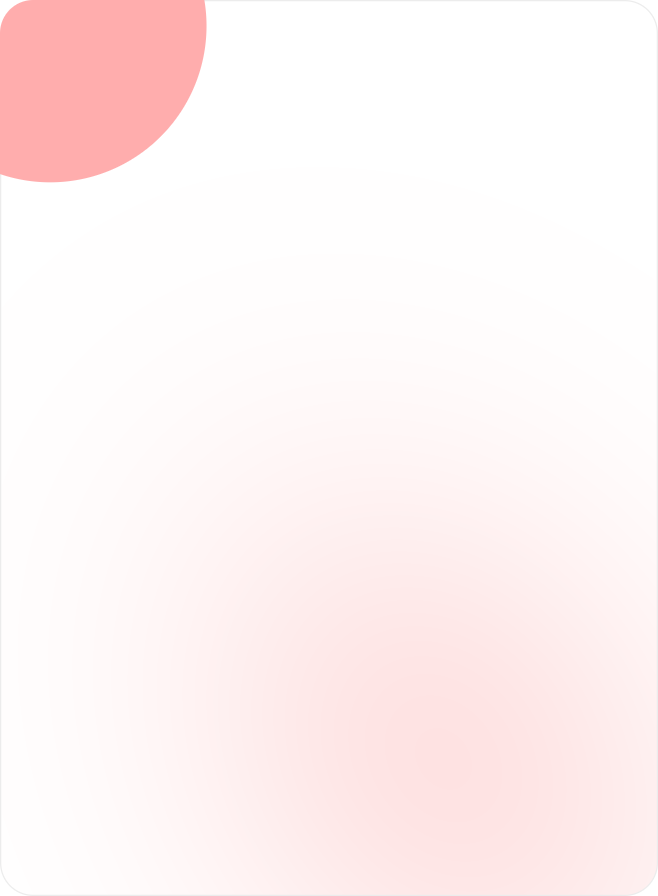
Give the GLSL for this background, as a Shadertoy shader.

```glsl
#define CORNER_RADIUS 0.037
#define BORDER_WIDTH 0.0014
#define DISC_CENTER vec2(0.056, 0.971)
#define DISC_RADIUS 0.1745
#define GLOW_CENTER vec2(0.495, 0.153)
#define GLOW_SPREAD vec2(0.215, 0.232)
#define GLOW_TILT -0.23

const vec3 PAPER = vec3(1.0);
const vec3 BLUSH = vec3(0.996, 0.887, 0.887);
const vec3 CORAL = vec3(1.0, 0.68, 0.68);
const vec3 BORDER = vec3(0.925);

float roundedBox(vec2 p, vec2 halfSize, float radius) {
    vec2 q = abs(p) - halfSize + radius;
    return length(max(q, 0.0)) + min(max(q.x, q.y), 0.0) - radius;
}

// Bell-shaped falloff whose level curves are tilted ellipses
float tiltedGlow(vec2 p, vec2 spread, float tilt) {
    vec2 q = p / spread;
    float distSq = (dot(q, q) - 2.0 * tilt * q.x * q.y) / (1.0 - tilt * tilt);
    return exp(-0.5 * distSq);
}

// Antialiased coverage of the inside of a signed distance
float coverage(float dist, float pixel) {
    return clamp(0.5 - dist / pixel, 0.0, 1.0);
}

void mainImage(out vec4 fragColor, in vec2 fragCoord) {
    // Canvas height is one unit
    float pixel = 1.0 / iResolution.y;
    vec2 p = fragCoord * pixel;
    vec2 halfSize = 0.5 * iResolution.xy * pixel;
    float card = roundedBox(p - halfSize, halfSize, CORNER_RADIUS);

    // Soft blush over the paper
    vec3 color = mix(PAPER, BLUSH, tiltedGlow(p - GLOW_CENTER, GLOW_SPREAD, GLOW_TILT));

    // Thin card outline
    float inner = coverage(card + BORDER_WIDTH, pixel);
    color = mix(BORDER, color, inner);

    // Corner disc, drawn over the outline
    float disc = length(p - DISC_CENTER) - DISC_RADIUS;
    color = mix(color, CORAL, coverage(disc, pixel));

    // White outside the rounded corners
    color = mix(PAPER, color, coverage(card, pixel));
    fragColor = vec4(color, 1.0);
}
```
